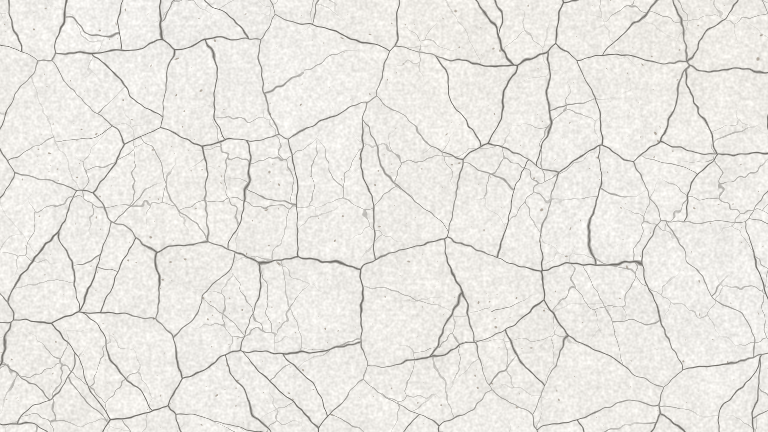
A Shadertoy shader for this texture:

```glsl
// Pale dried plaster split into plates by a hierarchy of cracks.
// Warped Voronoi borders form the main cracks, each plate is split again by
// bent lines, and a finer Voronoi adds fading hairlines, grain and pits.

const float PLATE_SIZE = 0.218;    // all lengths in canvas heights
const float HAIR_SIZE = 0.105;
const float JITTER = 0.82;
const float MAIN_WIDTH = 0.0018;   // half widths of the cracks
const float SPLIT_WIDTH = 0.0014;
const float BRANCH_WIDTH = 0.0010;
const float HAIR_WIDTH = 0.0006;
const float SOFTNESS = 1.15;       // crack filter in output pixels
const float GRAIN = 0.070;
const vec3 PLASTER = vec3(0.943, 0.934, 0.915);
const vec3 CRACK = vec3(0.45, 0.44, 0.42);
const vec3 PIT = vec3(0.64, 0.60, 0.55);

struct Plate { float edge; vec2 local; vec2 id; };

vec2 hash2(vec2 p) {
    vec3 q = fract(p.xyx * vec3(0.1031, 0.1030, 0.0973));
    q += dot(q, q.yzx + 33.33);
    return fract((q.xx + q.yz) * q.zy);
}

float cornerSlope(vec2 cell, vec2 offset) {
    float angle = 6.2832 * hash2(cell).x;
    return dot(vec2(cos(angle), sin(angle)), offset);
}

float gradientNoise(vec2 p) {
    vec2 i = floor(p), f = fract(p);
    vec2 u = f * f * f * (f * (f * 6.0 - 15.0) + 10.0);
    vec2 e = vec2(1.0, 0.0);
    return mix(mix(cornerSlope(i, f), cornerSlope(i + e, f - e), u.x),
               mix(cornerSlope(i + e.yx, f - e.yx), cornerSlope(i + 1.0, f - 1.0), u.x), u.y);
}

vec2 noise2(vec2 p) {
    return vec2(gradientNoise(p), gradientNoise(p + vec2(37.3, 71.9)));
}

vec2 site(vec2 cell) {
    return cell + mix(vec2(0.5), hash2(cell + 19.0), JITTER);
}

// Nearest plate, with the true distance to its border
Plate voronoi(vec2 p) {
    vec2 home = floor(p), id = home, toSite = vec2(9.0);
    for (int k = 0; k < 9; k++) {
        vec2 cell = home + vec2(k % 3 - 1, k / 3 - 1);
        vec2 r = site(cell) - p;
        if (dot(r, r) < dot(toSite, toSite)) { toSite = r; id = cell; }
    }
    float edge = 9.0;
    for (int k = 0; k < 25; k++) {
        if (k == 12) continue;
        vec2 r = site(id + vec2(k % 5 - 2, k / 5 - 2)) - p;
        edge = min(edge, dot(0.5 * (toSite + r), normalize(r - toSite)));
    }
    return Plate(edge, -toSite, id);
}

// Share of a filter window covered by a line of the given half width
float stripe(float d, float halfWidth, float window) {
    float h = 0.5 * window;
    return clamp(min(d + h, halfWidth) - max(d - h, -halfWidth), 0.0, window) / window;
}

// Scattered specks, one at most per grid cell
float pits(vec2 p, float size, float share, float pixel) {
    vec2 q = p / size, cell = floor(q);
    vec2 h = hash2(cell + 131.0);
    float radius = mix(0.0005, 0.0025, h.y * h.y * h.y);
    float d = length(fract(q) - mix(vec2(0.2), vec2(0.8), hash2(cell + 57.0))) * size;
    float spot = 1.0 - smoothstep(radius - 0.5 * pixel, radius + 0.7 * pixel, d);
    return spot * step(h.x, share) * (0.25 + 0.6 * h.y);
}

void mainImage(out vec4 fragColor, in vec2 fragCoord) {
    float pixel = 1.0 / iResolution.y, window = SOFTNESS * pixel;
    vec2 uv = fragCoord * pixel;

    // Bend the plane at several scales so the cracks wander and fray
    vec2 fray = 0.011 * noise2(uv * 16.0) + 0.0045 * noise2(uv * 49.0);
    vec2 p = uv + 0.055 * noise2(uv * 3.1 + 5.0) + 0.02 * noise2(uv * 7.3 + 31.0) + fray;

    // Main cracks
    Plate plate = voronoi(p / PLATE_SIZE + 3.0);
    float edge = plate.edge * PLATE_SIZE;
    float strength = clamp(0.72 + 0.9 * gradientNoise(uv * 4.7 + 11.0), 0.35, 1.0);
    float ink = stripe(edge, MAIN_WIDTH * strength, window);

    // A mostly upright split through each plate, then a cross branch per half
    vec2 h = hash2(plate.id + 7.0);
    float angle = (h.x - 0.5) * 1.6;
    vec2 across = vec2(cos(angle), sin(angle));
    vec2 local = plate.local * PLATE_SIZE;
    float split = dot(local, across) + 0.03 * gradientNoise(p * 8.0 + plate.id);
    float splitWidth = SPLIT_WIDTH * smoothstep(0.0, 0.7, h.y);
    ink = max(ink, stripe(abs(split), splitWidth, window));

    vec2 b = hash2(plate.id * 2.0 + vec2(step(0.0, split), 43.0));
    float branch = dot(local, vec2(-across.y, across.x)) + (b.x - 0.5) * 0.10;
    branch += 0.03 * gradientNoise(p * 9.0 + b * 20.0);
    float fade = smoothstep(-0.35, 0.25, gradientNoise(uv * 6.0 + 23.0));
    ink = max(ink, stripe(abs(branch), BRANCH_WIDTH * smoothstep(0.1, 0.8, b.y) * fade, window));

    // Hairlines that come and go
    Plate shard = voronoi((p + fray) / HAIR_SIZE + 41.0);
    float hairFade = smoothstep(-0.1, 0.3, gradientNoise(uv * 4.3 + 61.0));
    ink = max(ink, stripe(shard.edge * HAIR_SIZE, HAIR_WIDTH * hairFade, window));

    // Surface tone: broad stains, plate tint, mottle and fine grain
    float broad = gradientNoise(uv * 1.7 + 9.0);
    float tone = 0.014 * broad + 0.010 * (hash2(plate.id + 83.0).x - 0.5);
    tone += 0.024 * gradientNoise(uv * 9.3) + 0.034 * gradientNoise(uv * 33.7 + 2.0);
    tone += GRAIN * (gradientNoise(uv * 91.3) + gradientNoise(uv.yx * 153.7 + 4.0));
    tone -= 0.035 * strength * exp(-edge / 0.005);
    vec3 color = PLASTER + tone + 0.010 * broad * vec3(-0.5, 0.0, 1.0);

    float pitting = max(pits(p, 0.055, 0.25, pixel), pits(p + 0.37, 0.023, 0.12, pixel));
    color = mix(color, PIT, pitting);
    color = mix(color, CRACK, ink);
    fragColor = vec4(clamp(color, 0.0, 1.0), 1.0);
}
```
